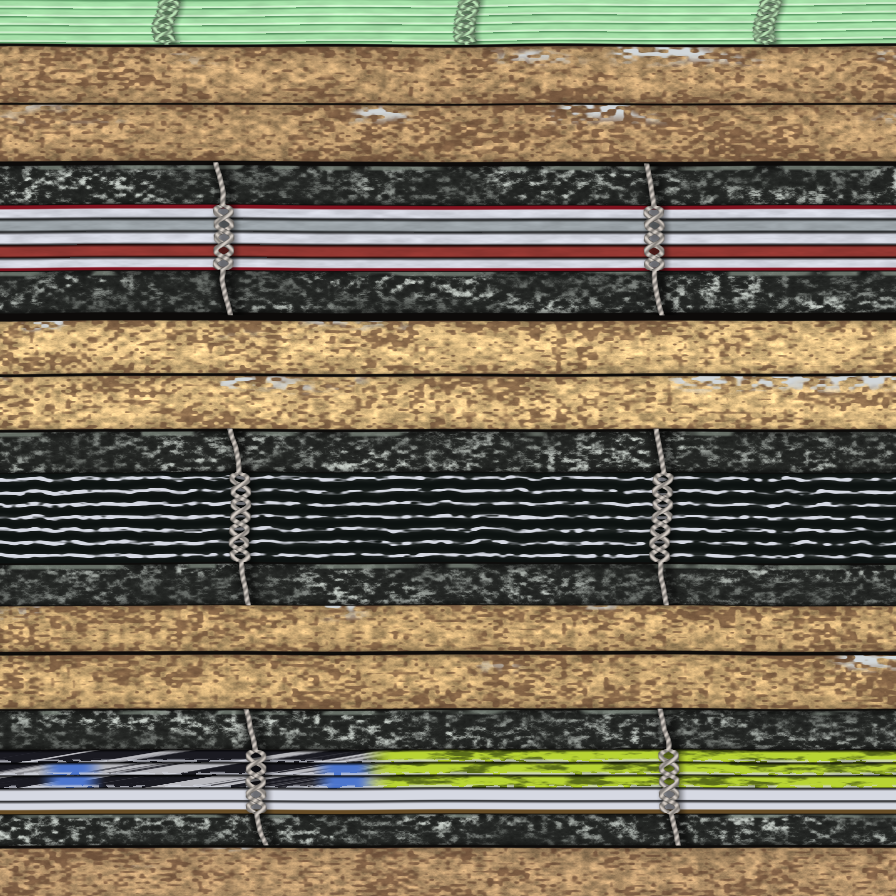
This pattern is drawn by a WebGL 1 fragment shader. Its source:

```glsl
precision highp float;
uniform vec2 u_resolution;

float hash(vec2 p) {
  return fract(sin(dot(p, vec2(127.1, 311.7))) * 43758.5453);
}

float noise(vec2 p) {
  vec2 i = floor(p), f = fract(p);
  f = f * f * (3.0 - 2.0 * f);
  return mix(mix(hash(i), hash(i + vec2(1, 0)), f.x),
             mix(hash(i + vec2(0, 1)), hash(i + vec2(1, 1)), f.x), f.y);
}

float fbm(vec2 p) {
  float sum = 0.0, amp = 0.533;
  for (int i = 0; i < 4; i++) {
    sum += amp * noise(p);
    p = p * 2.03 + 17.3;
    amp *= 0.5;
  }
  return sum;
}

float band(float y, float top, float bottom) {
  float e = 0.8 / u_resolution.y;
  return smoothstep(top - e, top + e, y) * (1.0 - smoothstep(bottom - e, bottom + e, y));
}

// Bare brown board: rounded, grainy, with dark fibres and pale scuffs
void board(inout vec3 col, vec2 p, float top, float bottom, vec3 tint) {
  float v = (p.y - top) / (bottom - top);
  float roundness = pow(clamp(4.0 * v * (1.0 - v), 0.0, 1.0), 0.35);
  vec3 c = tint * (0.6 + 0.42 * roundness) * (0.6 + 0.82 * fbm(p * vec2(110, 190)));
  float dirt = fbm(p * vec2(14, 45)) + 0.22 * (1.0 - roundness);
  float fibre = noise(p * vec2(170, 330) + 5.0);
  c = mix(c, vec3(0.37, 0.25, 0.18), 0.65 * smoothstep(0.95, 1.35, dirt + fibre));
  float scuff = smoothstep(0.6, 0.72, fbm(p * vec2(7, 20) + top * 70.0)) * smoothstep(0.4, 0.1, v);
  c = mix(c, vec3(0.82, 0.84, 0.85), scuff * smoothstep(0.4, 0.7, noise(p * vec2(120, 300))));
  col = mix(col, c, band(p.y, top, bottom));
}

// Black cover edge: speckled grey, with a ragged worn rim
void cover(inout vec3 col, vec2 p, float top, float bottom) {
  float v = (p.y - top) / (bottom - top);
  float grain = fbm(p * vec2(130, 210) + 31.0);
  float wear = smoothstep(0.3, 0.75, fbm(p * vec2(10, 35) + 9.0));
  vec3 c = vec3(0.17, 0.18, 0.17) * (0.55 + 0.75 * grain);
  c += vec3(0.4, 0.41, 0.4) * smoothstep(0.42, 0.82, grain) * (0.5 + wear);
  c *= 0.65 + 0.35 * smoothstep(0.0, 0.2, v) * smoothstep(1.0, 0.85, v);
  float rim = smoothstep(0.1, 0.03, abs(v - 0.04)) * smoothstep(0.45, 0.7, noise(p * vec2(35, 60)));
  c = mix(c, vec3(0.5, 0.54, 0.5), 0.75 * rim);
  col = mix(col, c, band(p.y, top, bottom));
}

// Thread across a book, braided into a chain over the pages
void stitch(inout vec3 col, vec2 p, float x, float lean, vec2 span, vec2 pages, float folds, vec3 tint) {
  float u = (p.y - span.x) / (span.y - span.x);
  float centre = x + lean * u + 0.004 * sin(6.283 * u) + 0.003 * (noise(vec2(p.y * 70.0, x * 50.0)) - 0.5);
  float chain = band(p.y, pages.x, pages.y);
  float rate = 3.1416 * folds / (pages.y - pages.x);
  float phase = (p.y - pages.x) * rate, inSpan = band(p.y, span.x, span.y);
  col *= 1.0 - 0.5 * inSpan * smoothstep(0.018, 0.004, abs(p.x - centre - 0.003));
  for (int i = 0; i < 2; i++) {
    float side = float(i) * 2.0 - 1.0;
    float sway = 0.0085 * chain * side;
    float slope = sway * rate * cos(phase);
    float d = abs(p.x - centre - sway * sin(phase)) / sqrt(1.0 + slope * slope);
    float twist = 0.82 + 0.18 * sin((p.y + p.x * side) * 700.0);
    vec3 c = tint * twist * (1.0 - 0.35 * smoothstep(0.001, 0.003, d));
    col = mix(col, c, inSpan * smoothstep(0.0036, 0.0022, d));
  }
}

void main() {
  vec2 p = gl_FragCoord.xy / u_resolution;
  p.y = 1.0 - p.y + 0.002 * (noise(p * vec2(8, 5)) - 0.5);
  vec3 col = vec3(0.05, 0.045, 0.04), white = vec3(0.84, 0.85, 0.89);
  float ragged = noise(p * vec2(130, 420)), streak = fbm(p * vec2(45, 190));

  // Green pages
  float v = fract((p.y + 0.004 * p.x) * 105.0);
  vec3 green = mix(vec3(0.36, 0.61, 0.4), vec3(0.65, 0.88, 0.66), smoothstep(0.0, 0.3, v));
  green = mix(green, vec3(0.83, 0.95, 0.82), smoothstep(0.65, 0.85, v) * smoothstep(1.0, 0.9, v));
  col = mix(col, green * (0.92 + 0.14 * streak), band(p.y, -0.1, 0.049));

  // White and red pages
  float f = (p.y - 0.23) / 0.072 * 5.0, sheet = floor(f);
  v = fract(f);
  vec3 paper = sheet == 3.0 ? vec3(0.58, 0.22, 0.2) : sheet == 1.0 ? vec3(0.62, 0.65, 0.67) : white;
  paper *= (0.25 + 0.75 * smoothstep(0.0, 0.25, v) * smoothstep(1.0, 0.8, v)) * (0.88 + 0.2 * streak);
  paper = mix(paper, vec3(0.5, 0.07, 0.12), smoothstep(0.3, 0.15, min(f, 5.0 - f)));
  col = mix(col, paper, band(p.y, 0.229, 0.302));

  // Black folds with ragged white crests
  f = (p.y - 0.528) / 0.1 * 7.0;
  v = fract(f + 0.3 * (noise(p * vec2(50, 20)) - 0.5));
  float crest = exp(-pow((v - 0.45) / 0.24, 2.0));
  float worn = crest * (0.5 + 0.75 * ragged + 0.25 * smoothstep(0.3, 0.1, p.x) * streak);
  paper = mix(vec3(0.05, 0.07, 0.065) + 0.13 * crest * streak, white, smoothstep(0.55, 0.95, worn));
  col = mix(col, paper, band(p.y, 0.528, 0.628));

  // Printed pages above plain ones
  f = (p.y - 0.837) / 0.071 * 5.0;
  sheet = floor(f);
  v = fract(f);
  float print = smoothstep(0.42, 0.62, fbm(vec2(p.x * 35.0 + f * 3.0, sheet * 7.0)));
  vec3 ink = mix(vec3(0.1, 0.1, 0.13), vec3(0.72, 0.72, 0.74), print);
  float blue = smoothstep(0.04, 0.01, min(abs(p.x - 0.08), abs(p.x - 0.385)));
  ink = mix(ink, vec3(0.3, 0.46, 0.8), blue * step(1.0, sheet));
  vec3 lime = mix(vec3(0.35, 0.42, 0.1), vec3(0.72, 0.83, 0.2), smoothstep(0.25, 0.55, streak));
  ink = mix(ink, lime, smoothstep(0.4, 0.44, p.x));
  paper = sheet < 3.0 ? ink : white;
  paper = mix(paper, white, 0.7 * smoothstep(0.65, 0.85, v) * step(0.45, ragged));
  paper *= 0.25 + 0.75 * smoothstep(0.0, 0.25, v) * smoothstep(1.0, 0.88, v);
  paper = mix(paper, vec3(0.4, 0.3, 0.15), smoothstep(4.6, 4.75, f));
  col = mix(col, paper, band(p.y, 0.837, 0.908));

  // Covers
  cover(col, p, 0.185, 0.228);
  cover(col, p, 0.303, 0.349);
  cover(col, p, 0.482, 0.527);
  cover(col, p, 0.63, 0.675);
  cover(col, p, 0.793, 0.836);
  cover(col, p, 0.909, 0.943);

  // Boards between the books
  for (int i = 0; i < 2; i++) {
    float n = float(i);
    board(col, p, 0.052 + 0.065 * n, 0.115 + 0.065 * n, vec3(0.72, 0.59, 0.42));
    board(col, p, 0.358 + 0.062 * n, 0.417 + 0.062 * n, vec3(0.86, 0.73, 0.51));
    board(col, p, 0.676 + 0.055 * n, 0.727 + 0.064 * n, vec3(0.78, 0.65, 0.45));
  }
  board(col, p, 0.946, 1.01, vec3(0.71, 0.58, 0.42));

  // Stitches
  vec3 thread = vec3(0.83, 0.8, 0.77);
  for (int i = 0; i < 3; i++) {
    float n = float(i);
    stitch(col, p, 0.186 + 0.335 * n, 0.0, vec2(-0.02, 0.049), vec2(-0.01, 0.047), 6.0, vec3(0.74, 0.9, 0.72));
    if (i == 2) break;
    stitch(col, p, 0.241 + 0.481 * n, 0.016, vec2(0.182, 0.352), vec2(0.229, 0.302), 5.0, thread);
    stitch(col, p, 0.258 + 0.475 * n, 0.02 - 0.01 * n, vec2(0.479, 0.676), vec2(0.528, 0.628), 7.0, thread);
    stitch(col, p, 0.274 + 0.462 * n, 0.022, vec2(0.792, 0.943), vec2(0.837, 0.908), 5.0, thread);
  }
  gl_FragColor = vec4(clamp(col, 0.0, 1.0), 1.0);
}
```
